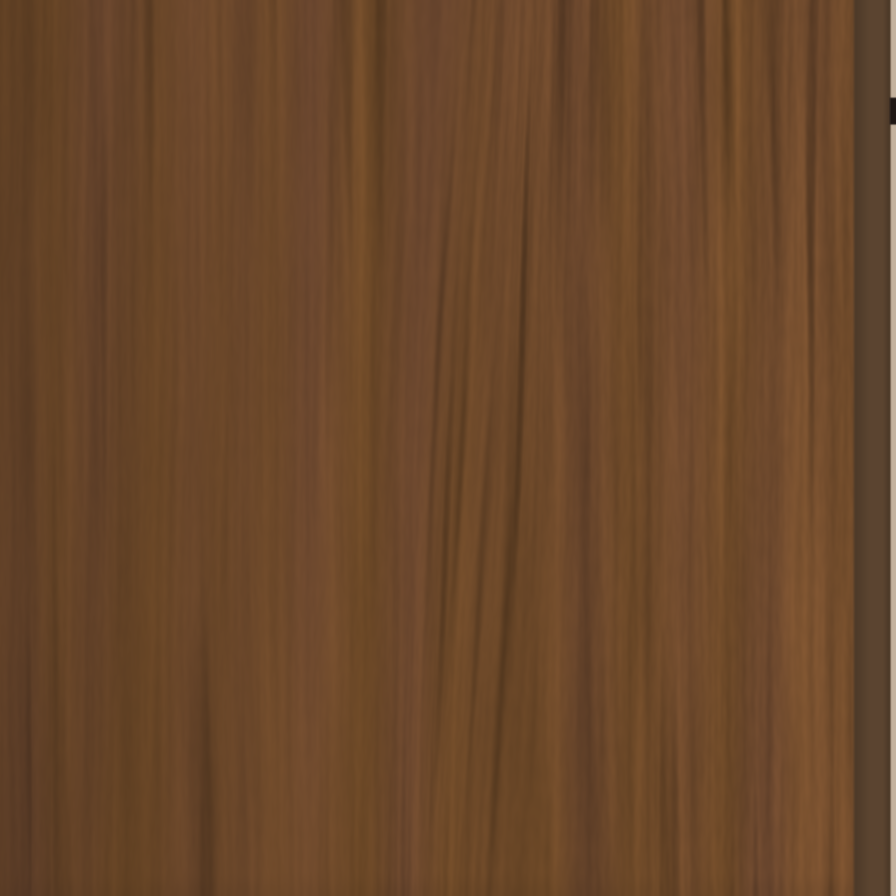
Reproduce this texture procedurally as a Shadertoy shader.

```glsl
// Walnut door panel with fine upright grain, a shaded edge and a pale wall strip.

const vec3 WOOD = vec3(0.425, 0.282, 0.167);
const vec3 HONEY_TINT = vec3(0.012, 0.010, -0.018);
const vec3 EDGE_BROWN = vec3(0.345, 0.258, 0.180);
const vec3 WALL_CREAM = vec3(0.77, 0.70, 0.62);
const vec3 LATCH_DARK = vec3(0.12, 0.09, 0.08);
const float PANEL_END = 0.953;
const float WALL_START = 0.994;
const float GRAIN_CONTRAST = 0.20;
const float LEAN = 0.055;         // sideways drift of the grain near the middle
const float LEAN_CENTER = 0.53;
const float LEAN_WIDTH = 0.07;
const float VEIN_DEPTH = 0.17;
const int VEIN_COUNT = 4;

vec2 hashGradient(vec2 cell) {
    vec3 p = fract(cell.xyx * vec3(0.1031, 0.1030, 0.0973));
    p += dot(p, p.yzx + 33.33);
    float angle = 6.2832 * fract((p.x + p.y) * p.z);
    return vec2(cos(angle), sin(angle));
}

float gradientNoise(vec2 p) {
    vec2 i = floor(p), f = fract(p);
    vec2 u = f * f * f * (f * (f * 6.0 - 15.0) + 10.0);
    float a = dot(hashGradient(i), f);
    float b = dot(hashGradient(i + vec2(1, 0)), f - vec2(1, 0));
    float c = dot(hashGradient(i + vec2(0, 1)), f - vec2(0, 1));
    float d = dot(hashGradient(i + vec2(1, 1)), f - vec2(1, 1));
    return mix(mix(a, b, u.x), mix(c, d, u.x), u.y);
}

// Bends the grain where it leans, leaving the sides upright.
vec2 bendGrain(vec2 uv) {
    float k = (uv.x - LEAN_CENTER) / LEAN_WIDTH;
    uv.x -= LEAN * (uv.y - 0.5) * exp(-k * k);
    uv.x += 0.004 * gradientNoise(uv * vec2(5.0, 2.5));
    return uv;
}

// Sum of stretched noise, from broad bands to hair-thin pores.
float grainTone(vec2 g) {
    float tone = 0.45 * gradientNoise(g * vec2(11.0, 0.5) + 3.7);
    tone += 0.60 * gradientNoise(g * vec2(36.0, 0.8) + 11.3);
    tone += 0.60 * gradientNoise(g * vec2(78.0, 1.3) + 27.1);
    tone += 0.40 * gradientNoise(g * vec2(145.0, 5.0) + 41.9);
    tone += 0.16 * gradientNoise(g * vec2(210.0, 45.0) + 63.2);
    float pores = gradientNoise(g * vec2(52.0, 1.1) + 85.4);
    return tone - 0.9 * smoothstep(0.22, 0.55, pores);
}

// Soft dark growth lines that sweep diagonally through the middle.
float slantedVeins(vec2 uv) {
    float shade = 0.0;
    for (int i = 0; i < VEIN_COUNT; i++) {
        float n = float(i);
        float path = 0.475 + 0.032 * n + 0.065 * (uv.y - 0.4);
        path += 0.012 * gradientNoise(vec2(n * 7.3 + 0.4, uv.y * 1.8));
        float across = (uv.x - path) / 0.0042;
        float center = 0.62 - 0.12 * n;
        float along = (uv.y - center) / 0.27;
        shade += exp(-across * across - along * along);
    }
    return shade;
}

vec3 woodColor(vec2 uv) {
    vec2 grain = bendGrain(uv);
    float light = mix(0.86, 1.0, smoothstep(-0.04, 0.25, uv.x));
    light += 0.05 * smoothstep(0.65, 0.95, uv.x);
    light *= 1.0 - 0.04 * smoothstep(0.03, 0.0, uv.y);
    float contrast = GRAIN_CONTRAST * mix(0.75, 1.25, smoothstep(0.2, 0.9, uv.x));
    float tone = 1.0 + contrast * grainTone(grain);
    tone *= 1.0 - VEIN_DEPTH * slantedVeins(uv);
    float hue = gradientNoise(grain * vec2(17.0, 0.6) + 19.6);
    return WOOD * light * tone + HONEY_TINT * hue * 1.5;
}

float softStep(float edge, float x, float blur) {
    return smoothstep(edge - blur, edge + blur, x);
}

void mainImage(out vec4 fragColor, in vec2 fragCoord) {
    vec2 uv = fragCoord / iResolution.xy;
    float blur = max(0.0016, 1.0 / iResolution.x);

    // Door face and its shaded side
    vec3 color = woodColor(uv);
    float side = (uv.x - PANEL_END) / (WALL_START - PANEL_END);
    vec3 edge = EDGE_BROWN * (0.88 + 0.16 * smoothstep(0.0, 0.5, side));
    edge *= 1.0 - 0.18 * smoothstep(0.75, 1.0, side);
    color = mix(color, edge, softStep(PANEL_END, uv.x, blur * 1.5));

    // Wall strip with a small latch
    color = mix(color, WALL_CREAM, softStep(WALL_START, uv.x, blur));
    float latch = softStep(0.861, uv.y, blur) * (1.0 - softStep(0.891, uv.y, blur));
    color = mix(color, LATCH_DARK, latch * softStep(0.993, uv.x, blur));

    fragColor = vec4(color, 1.0);
}
```
